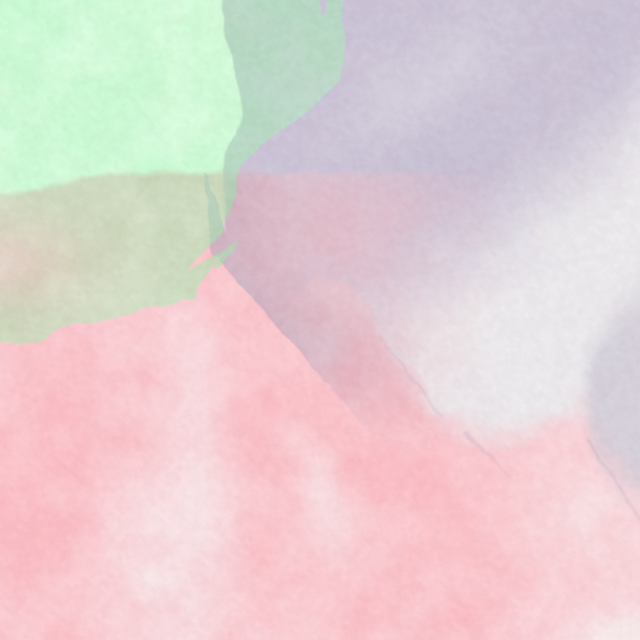
Give the GLSL for this background, as a Shadertoy shader.

```glsl
// Overlapping watercolour washes of lavender, pink and mint on rough paper.
// Each wash is a mask bounded by smooth curves and roughened by noise;
// tones come from soft elliptical pools, and fine noise adds the paper grain.

float hash(vec2 p) {
    p = fract(p * vec2(0.1031, 0.1137));
    p += dot(p, p.yx + 33.33);
    return fract((p.x + p.y) * p.x * 17.0);
}

float noise(vec2 p) {
    vec2 i = floor(p), f = fract(p);
    f = f * f * (3.0 - 2.0 * f);
    return mix(mix(hash(i), hash(i + vec2(1, 0)), f.x),
               mix(hash(i + vec2(0, 1)), hash(i + vec2(1, 1)), f.x), f.y);
}

// Layered noise, centred on zero
float fbm(vec2 p) {
    float sum = 0.0, amp = 0.5;
    for (int i = 0; i < 4; i++) {
        sum += amp * (noise(p) - 0.5);
        p = mat2(1.6, 1.2, -1.2, 1.6) * p + 7.3;
        amp *= 0.5;
    }
    return sum;
}

// Soft pool of pigment, slanted by lean
float pool(vec2 p, vec2 centre, vec2 size, float lean) {
    vec2 d = p - centre;
    d.x -= lean * d.y;
    d /= size;
    return exp(-dot(d, d));
}

// Signed distance to a brush flick whose radius runs from ra to rb
float flick(vec2 p, vec2 a, vec2 b, float ra, float rb) {
    vec2 ab = b - a;
    float h = clamp(dot(p - a, ab) / dot(ab, ab), 0.0, 1.0);
    return length(p - a - ab * h) - mix(ra, rb, h);
}

float cover(float d, float blur) {
    return 1.0 - smoothstep(-blur, blur, d);
}

void mainImage(out vec4 fragColor, in vec2 fragCoord) {
    vec2 p = fragCoord / iResolution.xy;
    p.y = 1.0 - p.y; // y runs down from the top

    float cloud = fbm(p * 6.0), mottle = fbm(p * 22.0 + 11.0);
    float grain = fbm(mat2(0.8, -0.6, 0.6, 0.8) * p * vec2(110, 130));
    vec2 q = p + 0.012 * vec2(fbm(p * 35.0 + 3.0), fbm(p * 35.0 + 19.0));
    float x = q.x, y = q.y;
    vec3 col = vec3(0.99, 0.985, 0.985);

    // Lavender wash, fading to pale grey along a diagonal
    float upper = 0.345 + 0.035 * smoothstep(0.0, 0.18, y)
                - 0.03 * smoothstep(0.18, 0.25, y) - 0.008 * smoothstep(0.36, 0.42, y);
    float inside = x - max(upper, 0.345 + 0.87 * (y - 0.41));
    float sliver = flick(q, vec2(0.322, 0.27), vec2(0.342, 0.385), 0.001, 0.016);
    float lavender = max(cover(-inside, 0.003), cover(sliver, 0.002));
    float depth = 1.0 - smoothstep(0.82, 1.12, p.x * 0.8 + p.y + 0.16 * cloud);
    depth -= 0.3 * pool(p, vec2(0.67, 0.13), vec2(0.09, 0.11), -0.9);
    depth += 0.15 * pool(p, vec2(0.68, 0.27), vec2(0.16, 0.05), 0.0);
    vec3 lavenderTone = mix(vec3(0.92, 0.91, 0.92), vec3(0.795, 0.765, 0.835),
                            clamp(depth + 0.35 * mottle, 0.0, 1.1));
    col = mix(col, lavenderTone, lavender);

    // Grey-violet pool at the right side
    float rim = 0.905 + 1.7 * (y - 0.61) * (y - 0.61);
    float sidePool = smoothstep(-0.008, 0.025 + 0.1 * smoothstep(0.6, 0.4, y), x - rim)
                   * smoothstep(0.34, 0.52, y);
    col = mix(col, vec3(0.825, 0.805, 0.845), 0.9 * sidePool);

    // Pink wash: a thin veil above and a full body below
    float veil = smoothstep(-0.006, 0.008, y - 0.27 - 0.03 * smoothstep(0.2, 0.0, x))
               * (1.0 - smoothstep(0.36, 0.8, p.x + 0.25 * cloud));
    float shore = 0.42 + 0.26 * smoothstep(0.5, 0.74, x) - 0.03 * smoothstep(0.76, 0.9, x)
                + 0.09 * smoothstep(0.91, 1.0, x);
    float body = smoothstep(-0.045, 0.055, y - shore + 0.09 * mottle + 0.06 * cloud);
    float pink = max(veil * mix(1.0, 0.85, lavender), body);

    float pale = 0.25 + 0.5 * cloud + 0.5 * mottle;
    pale += 0.75 * pool(p, vec2(0.28, 0.86), vec2(0.1, 0.17), -0.1)
            * smoothstep(0.42, 0.33, p.x - 0.06 * (p.y - 0.7));
    pale += 0.4 * pool(p, vec2(0.3, 0.6), vec2(0.045, 0.13), 0.1);
    pale += 0.5 * pool(p, vec2(0.51, 0.78), vec2(0.035, 0.1), 0.25);
    pale += 0.5 * pool(p, vec2(0.93, 0.82), vec2(0.13, 0.16), 0.0);
    pale += 0.9 * pool(p, vec2(1.0, 1.0), vec2(0.12, 0.06), -0.5);
    pale -= 0.25 * pool(p, vec2(0.08, 0.74), vec2(0.12, 0.2), 0.0);
    pale -= 0.25 * pool(p, vec2(0.65, 0.76), vec2(0.13, 0.2), 0.4);
    vec3 pinkTone = mix(vec3(0.98, 0.74, 0.77), vec3(0.965, 0.89, 0.9), clamp(pale, 0.0, 1.1));

    // Lavender stain showing through the pink, strongest at its edge
    float stain = lavender * exp(-5.0 * max(inside, 0.0)) * smoothstep(0.72, 0.5, y);
    pinkTone *= mix(vec3(1), vec3(0.84, 0.91, 0.95), stain);
    stain = sidePool * smoothstep(0.84, 0.68, y);
    pinkTone = mix(pinkTone, vec3(0.85, 0.79, 0.83), 0.7 * stain);
    col = mix(col, pinkTone, pink);

    // Thin dried brush lines
    float crease = min(flick(q, vec2(0.595, 0.53), vec2(0.69, 0.65), 0.0, 0.002),
                       flick(q, vec2(0.73, 0.68), vec2(0.8, 0.745), 0.004, 0.0));
    crease = min(crease, flick(q, vec2(0.92, 0.69), vec2(1.0, 0.81), 0.003, 0.001));
    col *= 1.0 - vec3(0.07, 0.06, 0.03) * cover(crease, 0.004);

    // Mint wash with a torn lower corner
    float right = 0.537 - 0.17 * smoothstep(0.1, 0.29, y) - 0.02 * smoothstep(0.29, 0.36, y)
                - 0.04 * smoothstep(0.39, 0.46, y);
    float bottom = 0.535 - 0.03 * smoothstep(0.05, 0.12, x) - 0.035 * smoothstep(0.12, 0.3, x)
                 - 0.08 * smoothstep(0.3, 0.37, x);
    float mintEdge = max(x - right, y - bottom);
    mintEdge = max(mintEdge, -flick(q, vec2(0.295, 0.42), vec2(0.37, 0.36), 0.001, 0.016));
    mintEdge = max(mintEdge, -flick(q, vec2(0.505, 0.0), vec2(0.507, 0.022), 0.008, 0.003));
    mintEdge = min(mintEdge, flick(q, vec2(0.338, 0.412), vec2(0.373, 0.374), 0.008, 0.001));
    float mint = cover(mintEdge, 0.0025);
    mint *= 1.0 - 0.45 * pool(p, vec2(0.0, 0.41), vec2(0.13, 0.07), 0.0);
    vec3 mintTone = mix(vec3(0.79, 0.985, 0.83), vec3(0.86, 0.985, 0.88),
                        clamp(0.4 + 1.2 * cloud + mottle, 0.0, 1.0));
    col = mix(col, mix(col * mintTone, mintTone, 0.4), mint);

    // Paper grain
    col += (0.05 * grain + 0.02 * mottle) * vec3(0.6, 1.0, 0.95);
    fragColor = vec4(clamp(col, 0.0, 1.0), 1.0);
}
```
